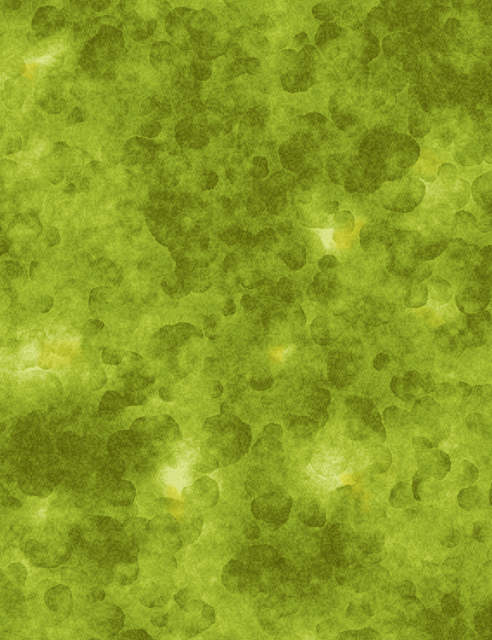
Write a Shadertoy shader that draws this texture.

```glsl
// Mottled lime green watercolour blooms with pale glows and yellow stains on woven cloth.
#define BLOB_LAYERS 6
#define BLOB_CELL 0.15
#define LAYER_SHRINK 0.81
#define BLOB_DENSITY 0.74
#define EDGE_WOBBLE 0.017
#define BASE_TONE 0.548
#define CLOUD_CONTRAST 0.38
#define GLOW_STRENGTH 0.25
#define THREADS 235.0
#define WEAVE_STRENGTH 0.028
#define GRAIN_STRENGTH 0.11

const float GLOW_CELL = 0.19;

float hash(vec2 p) {
    vec3 q = fract(p.xyx * 0.1031);
    q += dot(q, q.yzx + 33.33);
    return fract((q.x + q.y) * q.z);
}

vec2 hash2(vec2 p) { return vec2(hash(p + 17.3), hash(p + 71.9)); }

float noise(vec2 p) {
    vec2 i = floor(p), f = fract(p);
    f = f * f * (3.0 - 2.0 * f);
    return mix(mix(hash(i), hash(i + vec2(1, 0)), f.x),
               mix(hash(i + vec2(0, 1)), hash(i + vec2(1, 1)), f.x), f.y);
}

float fbm(vec2 p) {
    float sum = 0.0, amp = 0.53;
    for (int i = 0; i < 4; i++) {
        sum += amp * noise(p);
        p = mat2(1.6, 1.2, -1.2, 1.6) * p + 9.7;
        amp *= 0.5;
    }
    return sum;
}

vec2 wobble(vec2 p) { return vec2(fbm(p), fbm(p + 43.1)) - 0.5; }

// Olive to pale lime; the tone is the red level.
vec3 palette(float tone) {
    vec3 c = mix(vec3(0.40, 0.44, 0.06), vec3(0.54, 0.63, 0.14), clamp((tone - 0.40) / 0.14, -0.4, 1.0));
    c = mix(c, vec3(0.67, 0.75, 0.20), clamp((tone - 0.54) / 0.13, 0.0, 1.0));
    return mix(c, vec3(0.85, 0.89, 0.52), clamp((tone - 0.67) / 0.18, 0.0, 1.0));
}

// Scattered ragged patches: x is the pale glow, y the yellow stain beside it.
vec2 glows(vec2 p) {
    vec2 q = p + 0.09 * wobble(p * 17.0), sum = vec2(0);
    vec2 cell = floor(q / GLOW_CELL);
    for (int y = -1; y <= 1; y++)
    for (int x = -1; x <= 1; x++) {
        vec2 id = cell + vec2(x, y);
        vec2 d = q - (id + 0.15 + 0.7 * hash2(id + 5.0)) * GLOW_CELL;
        float radius = mix(0.02, 0.055, hash(id + 31.0));
        float power = smoothstep(0.1, 0.9, hash(id + 57.0));
        vec2 shift = (hash2(id + 83.0) - 0.5) * radius * 2.0;
        float stain = length(d - shift) / (radius * 0.6);
        sum.x += power * exp(-dot(d, d) / (radius * radius));
        sum.y += power * smoothstep(1.15, 0.6, stain);
    }
    return min(sum, 1.0);
}

// Lays one layer of blooms, each with a dark rim and a one-sided wash, over the tone.
float blooms(float tone, float ground, vec2 p, float size, float seed, float mottle) {
    float a = seed * 1.9;
    vec2 q = mat2(cos(a), sin(a), -sin(a), cos(a)) * p + seed * 3.7;
    q += EDGE_WOBBLE * wobble(p * 30.0 + seed * 11.0);
    vec2 cell = floor(q / size);
    float soft = 0.0006 + 0.5 / iResolution.y;
    for (int y = -1; y <= 1; y++)
    for (int x = -1; x <= 1; x++) {
        vec2 id = cell + vec2(x, y);
        vec2 key = id + seed * 37.0;
        if (hash(key + 3.0) > BLOB_DENSITY) continue;
        vec2 v = q - (id + 0.1 + 0.8 * hash2(key)) * size;
        float radius = size * mix(0.2, 0.46, hash(key + 11.0));
        float angle = 6.2832 * hash(key + 23.0);
        float d = length(v) - radius;
        float inside = smoothstep(soft, -soft, d);
        float side = dot(v, vec2(cos(angle), sin(angle))) / radius;
        float wash = smoothstep(-1.0, 0.6, side);
        float rim = exp(-abs(d) / (0.13 * radius));
        float depth = mix(-0.145, 0.06, hash(key + 41.0));
        float target = ground + depth - 0.065 * rim * wash + mottle;
        tone = mix(tone, target, inside * mix(0.15, 0.86, wash));
        tone += 0.028 * wash * (1.0 - inside) * exp(-max(d, 0.0) / 0.0025);
    }
    return tone;
}

void mainImage(out vec4 fragColor, in vec2 fragCoord) {
    vec2 p = fragCoord / iResolution.y;

    // Cloudy ground with glows
    float cloud = BASE_TONE + CLOUD_CONTRAST * (fbm(p * 7.0 + 3.0) - 0.5);
    vec2 glow = glows(p);
    float mottle = 0.24 * (fbm(p * 75.0) - 0.5);
    float tone = cloud + GLOW_STRENGTH * glow.x + 0.5 * mottle;
    float ground = cloud + 0.4 * GLOW_STRENGTH * glow.x;

    // Overlapping blooms, large to small
    float size = BLOB_CELL;
    for (int i = 0; i < BLOB_LAYERS; i++) {
        tone = blooms(tone, ground, p, size, float(i) + 1.0, mottle);
        size *= LAYER_SHRINK;
    }
    tone += 0.4 * GLOW_STRENGTH * glow.x;
    tone = max(tone, mix(0.44, tone, 0.35));

    // Woven cloth and grain
    vec2 thread = p * THREADS * 6.2832;
    float weave = sin(thread.x + 0.5 * thread.y) * sin(thread.y * 0.9);
    float grain = noise(p * 370.0) - 0.5;
    float clothTone = tone + WEAVE_STRENGTH * weave + GRAIN_STRENGTH * grain;

    // Yellow stains
    vec3 color = palette(clothTone);
    vec3 yellow = vec3(0.72, 0.70, 0.12) * (0.55 + 0.75 * clothTone);
    color = mix(color, yellow, 0.6 * glow.y * smoothstep(0.48, 0.62, tone));
    fragColor = vec4(color, 1.0);
}
```
